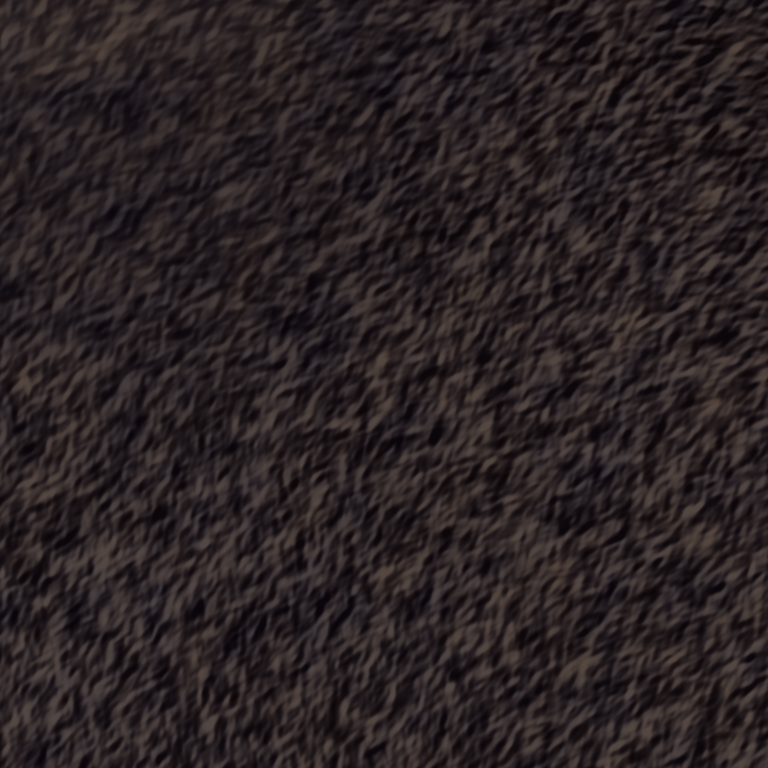
Give the GLSL for this texture, as a WebGL 1 fragment shader.

```glsl
precision highp float;
// Short dark fur combed diagonally, seen in soft focus.
// Each cell scatters one small oriented ripple and one oblong tuft or pit.
// A slowly turning comb angle, tint drift and broad light shape the whole coat.

#define CELL_COUNT 76.0     // coarse cells per canvas height
#define FINE_SCALE 1.5      // size ratio of the finer strands
#define FINE_AMOUNT 0.42    // strength of the finer strands
#define TUFT_AMOUNT 0.80    // strength of oblong tufts and pits
#define RIPPLE 3.9          // strand frequency across, radians per cell
#define STRAND_LENGTH 0.74  // spread along the strand, in cells
#define STRAND_WIDTH 0.38   // spread across the strand, in cells
#define ANGLE_JITTER 1.10   // random turn of single strands, radians
#define CONTRAST 0.40
#define FLATTEN 0.40        // flattens tops and pits, which crisps the slopes
#define TINT_AMOUNT 0.015

uniform vec2 u_resolution;

const vec3 PIT = vec3(0.045, 0.022, 0.036);
const vec3 COAT = vec3(0.165, 0.133, 0.142);
const vec3 TIP = vec3(0.320, 0.278, 0.268);
const vec3 WARM_SHIFT = vec3(0.8, 0.1, -1.0);

vec3 hash3(vec2 cell) {
  vec3 h = fract(cell.xyx * vec3(0.1031, 0.1030, 0.0973));
  h += dot(h, h.yxz + 33.33);
  return fract((h.xxy + h.yzz) * h.zyx);
}

// Slow wandering value, roughly -1 to 1
float drift(vec2 p) {
  return 0.5 * sin(5.3 * p.x + 3.1 * p.y + 1.4 * sin(4.7 * p.y))
       + 0.3 * sin(8.9 * p.y - 6.1 * p.x + 1.7 * sin(7.3 * p.x))
       + 0.2 * sin(17.0 * p.x + 13.0 * p.y);
}

// Flatter at the upper right, steeper towards the lower left
float combAngle(vec2 p) {
  return 1.20 - 0.40 * p.y - 0.25 * p.x + 0.14 * drift(p * 1.6 + 2.0);
}

// x: rippled strands, y: oblong tufts and pits
vec2 strands(vec2 p, float cells, float seed) {
  vec2 q = p * cells;
  vec2 base = floor(q);
  float angle = combAngle(p);
  vec2 sum = vec2(0.0);
  for (int j = -2; j <= 2; j++) {
    for (int i = -2; i <= 2; i++) {
      vec2 cell = base + vec2(float(i), float(j));
      vec3 h = hash3(cell + seed);
      vec3 k = hash3(cell + seed + 157.0);
      vec2 d = q - cell - h.xy;
      float a = angle + ANGLE_JITTER * (h.z - 0.5);
      vec2 along = vec2(cos(a), sin(a));
      float u = dot(d, along) / STRAND_LENGTH;
      float v = dot(d, vec2(-along.y, along.x));
      float across = v / STRAND_WIDTH;
      float fade = max(1.0 - 0.25 * dot(d, d), 0.0);
      float weight = fade * exp(-0.5 * (u * u + across * across));
      sum.x += weight * cos(RIPPLE * v + 6.2832 * k.x);
      sum.y += weight * (k.y - 0.5) * 2.0;
    }
  }
  return sum;
}

void main() {
  vec2 p = gl_FragCoord.xy / u_resolution.y;

  // Two sizes of strand
  vec2 coarse = strands(p, CELL_COUNT, 11.0);
  vec2 fine = strands(p, CELL_COUNT * FINE_SCALE, 71.0);

  // Blurred, paler fold at the upper left
  float corner = 1.0 - smoothstep(0.1, 0.7, length(p - vec2(0.1, 0.95)));
  float fold = exp(-pow((p.y - 0.94 - 0.14 * p.x) / 0.06, 2.0))
             * (1.0 - smoothstep(0.15, 0.5, p.x));
  float focus = 1.0 - 0.35 * corner;
  float height = 0.9 * coarse.x + TUFT_AMOUNT * coarse.y
               + FINE_AMOUNT * focus * (fine.x + 0.5 * fine.y);
  height /= sqrt(1.0 + FLATTEN * height * height);

  // Broad light, patches and local strand contrast
  float patches = strands(p, CELL_COUNT * 0.4, 37.0).y;
  float tone = 0.49 + CONTRAST * focus * height;
  tone += 0.05 * patches + 0.02 * drift(p * 1.3);
  tone += 0.19 * fold - 0.04 * corner + 0.05 * (0.5 - p.y);
  tone -= 0.06 * smoothstep(1.4, 2.0, p.x + p.y);
  tone = clamp(tone, 0.0, 1.0);

  vec3 color = mix(PIT, COAT, min(tone * 2.0, 1.0));
  color = mix(color, TIP, max(tone * 2.0 - 1.0, 0.0));

  // Brown on the right and in the fold, violet on the lower left
  float warmth = 0.4 * coarse.y + 0.6 * patches + 0.25 * drift(p * 2.1 + 5.0);
  warmth += 0.5 * (p.x - 0.5) + 0.6 * fold;
  color += TINT_AMOUNT * warmth * WARM_SHIFT * (0.4 + 0.6 * tone);

  gl_FragColor = vec4(clamp(color, 0.0, 1.0), 1.0);
}
```
